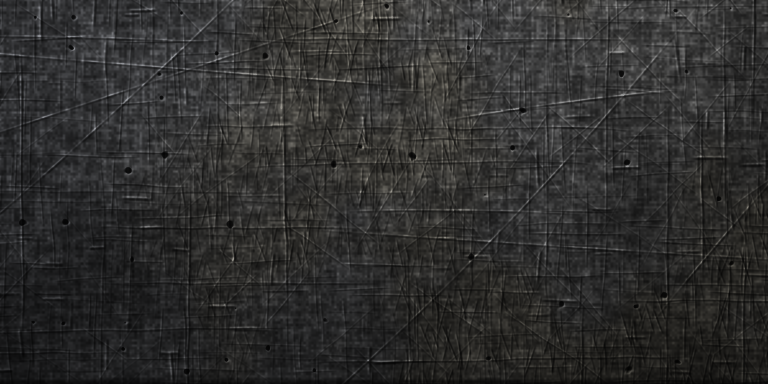
Give the GLSL for this texture, as a Shadertoy shader.

```glsl
const float MID_TONE = 0.166;
const float RELIEF = 0.68;
const float GRAIN = 0.55;
const float MOTTLE = 0.40;
const float BRUSH = 0.40;
const float WOBBLE = 0.005;
const float PIT_CELL = 0.13;
const float PIT_DENSITY = 0.38;
const int LONG_SCRATCHES = 9;
const vec3 COOL_TINT = vec3(0.97, 0.995, 1.06);
const vec3 WARM_TINT = vec3(1.035, 1.005, 0.92);
const vec2 LIGHT_DIR = vec2(0.6, -0.8);
const float QUARTER_TURN = 1.5708;

float hash(vec2 p) {
    vec3 q = fract(vec3(p.xyx) * 0.1031);
    q += dot(q, q.yzx + 33.33);
    return fract((q.x + q.y) * q.z);
}

vec4 hash4(vec2 p) {
    return vec4(hash(p), hash(p + 37.3), hash(p + 71.9), hash(p + 113.7));
}

float noise(vec2 p) {
    vec2 i = floor(p), f = fract(p);
    f = f * f * (3.0 - 2.0 * f);
    return mix(mix(hash(i), hash(i + vec2(1, 0)), f.x),
               mix(hash(i + vec2(0, 1)), hash(i + vec2(1, 1)), f.x), f.y);
}

float fbm(vec2 p) {
    float sum = 0.0, amp = 0.5;
    for (int i = 0; i < 4; i++) {
        sum += amp * noise(p);
        p = p * 2.1 + 19.7;
        amp *= 0.5;
    }
    return sum / 0.9375;
}

vec2 rotate(vec2 p, float a) {
    return vec2(cos(a) * p.x + sin(a) * p.y, cos(a) * p.y - sin(a) * p.x);
}

// Dark cut with one lit lip
float groove(float d, float width, float lip) {
    float w = max(width, 0.6 / iResolution.y);
    float cut = d / w, edge = (d - 1.7 * w) / w;
    return lip * exp(-edge * edge) - exp(-cut * cut);
}

// Rows of tapered scratches, one per cell, near a common direction
float scratches(vec2 p, float angle, vec2 cell, float tilt, float width,
                float density, float lip, float seed) {
    p = rotate(p, angle);
    float row = floor(p.y / cell.y), sum = 0.0;
    for (int j = -1; j <= 1; j++) {
        float r = row + float(j);
        float x = p.x / cell.x + hash(vec2(r, seed)) * 5.0;
        vec4 h = hash4(vec2(floor(x), r) + seed * 17.0);
        float along = (fract(x) - 0.5) * cell.x;
        float reach = cell.x * mix(0.18, 0.49, h.z);
        float d = p.y - (r + h.y) * cell.y - (h.x * 2.0 - 1.0) * tilt * along;
        float taper = 1.0 - smoothstep(0.6 * reach, reach, abs(along));
        float strength = mix(0.35, 1.0, fract(h.x * 7.0));
        sum += step(h.w, density) * taper * strength * groove(d, width, lip);
    }
    return sum;
}

// Pale sweeping arcs that cross much of the plate
float longScratches(vec2 p) {
    float sum = 0.0;
    for (int i = 0; i < LONG_SCRATCHES; i++) {
        vec4 h = hash4(vec2(float(i) * 3.0 + 2.0, 8.0));
        float angle = i % 4 == 0 ? mix(0.6, 0.9, h.x) : mix(-0.3, 0.35, h.x);
        vec2 q = rotate(p - vec2(2.0 * h.y, mix(0.25, 1.0, h.z)), angle);
        float d = q.y - (h.w - 0.5) * 0.12 * q.x * q.x;
        float reach = mix(0.35, 1.0, h.w);
        float wear = 0.3 + noise(vec2(q.x * 30.0, float(i) + 9.0));
        sum += (1.0 - smoothstep(0.5 * reach, reach, abs(q.x)))
             * wear * groove(d, 0.0026, 1.3);
    }
    return sum;
}

// Small punched holes with a lit rim
float pits(vec2 p) {
    vec2 id = floor(p / PIT_CELL);
    vec4 h = hash4(id + 5.0);
    vec2 q = p - (id + mix(vec2(0.2), vec2(0.8), h.xy)) * PIT_CELL;
    float radius = mix(0.002, 0.009, h.z * h.z);
    float d = length(q) + 0.006 * (noise(p * 110.0) - 0.5);
    float hole = 1.0 - smoothstep(radius - 0.002, radius + 0.003, d);
    float ring = (d - radius - 0.004) / 0.003;
    float rim = exp(-ring * ring) * max(dot(q / max(length(q), 0.001), LIGHT_DIR), 0.0);
    return step(h.w, PIT_DENSITY) * (0.6 * rim - 1.7 * hole);
}

void mainImage(out vec4 fragColor, in vec2 fragCoord) {
    vec2 p = fragCoord / iResolution.y;
    float aspect = iResolution.x / iResolution.y;
    float side = p.x / aspect * 2.0 - 1.1;

    // Broad light from the top centre, clouds and worn patches
    float tone = mix(-0.36, 0.38, p.y) - 0.30 * side * side + 0.12;
    tone += 0.6 * (fbm(p * 3.0) - 0.5) + MOTTLE * (noise(p * 45.0) - 0.5);
    tone -= 0.8 * (1.0 - smoothstep(0.0, 0.02, p.y));
    float worn = smoothstep(0.42, 0.70, fbm(p * 2.6 + 41.0)) * smoothstep(0.2, 0.7, p.x);

    // Grain and brushed texture
    tone += GRAIN * (noise(p * 150.0) - 0.5);
    tone += BRUSH * (noise(p * vec2(18.0, 150.0)) - 0.5);
    tone += BRUSH * (noise(p * vec2(150.0, 14.0) + 60.0) - 0.5);

    // Fine and heavy cuts along both axes, slightly wavering
    vec2 s = p + WOBBLE * (vec2(noise(p * 14.0), noise(p * 14.0 + 50.0)) - 0.5);
    float cuts = 0.65 * scratches(s, 0.0, vec2(0.30, 0.022), 0.06, 0.0022, 0.6, 0.7, 1.0);
    cuts += 0.65 * scratches(s, QUARTER_TURN, vec2(0.25, 0.020), 0.08, 0.0022, 0.6, 0.7, 2.0);
    cuts += 0.95 * scratches(s, 0.01, vec2(1.6, 0.10), 0.02, 0.0024, 0.7, 0.7, 3.0);
    cuts += 1.10 * scratches(s, QUARTER_TURN, vec2(1.1, 0.08), 0.02, 0.0026, 0.7, 0.7, 4.0);
    cuts += 1.10 * scratches(s, 0.0, vec2(0.11, 0.06), 0.06, 0.0032, 0.13, 0.9, 5.0);
    cuts += 1.10 * scratches(s, QUARTER_TURN, vec2(0.13, 0.06), 0.10, 0.0032, 0.14, 0.9, 6.0);

    // Slanted hairlines, denser and darker where worn
    cuts += 0.40 * scratches(s, 0.85, vec2(0.35, 0.05), 0.25, 0.0022, 0.5, 1.1, 7.0);
    cuts += 0.40 * scratches(s, -0.75, vec2(0.40, 0.05), 0.22, 0.0022, 0.5, 1.1, 8.0);
    cuts += worn * scratches(s, 1.40, vec2(0.14, 0.018), 0.20, 0.0023, 0.8, 0.5, 9.0);
    cuts += worn * scratches(s, 1.75, vec2(0.12, 0.018), 0.20, 0.0023, 0.7, 0.5, 10.0);

    tone += RELIEF * (cuts + 0.75 * longScratches(p)) + pits(p);

    float warmth = clamp(0.15 + 0.35 * p.x / aspect + 0.6 * worn, 0.0, 1.0);
    vec3 color = MID_TONE * exp(min(tone, 1.25)) * mix(COOL_TINT, WARM_TINT, warmth);
    fragColor = vec4(color, 1.0);
}
```
